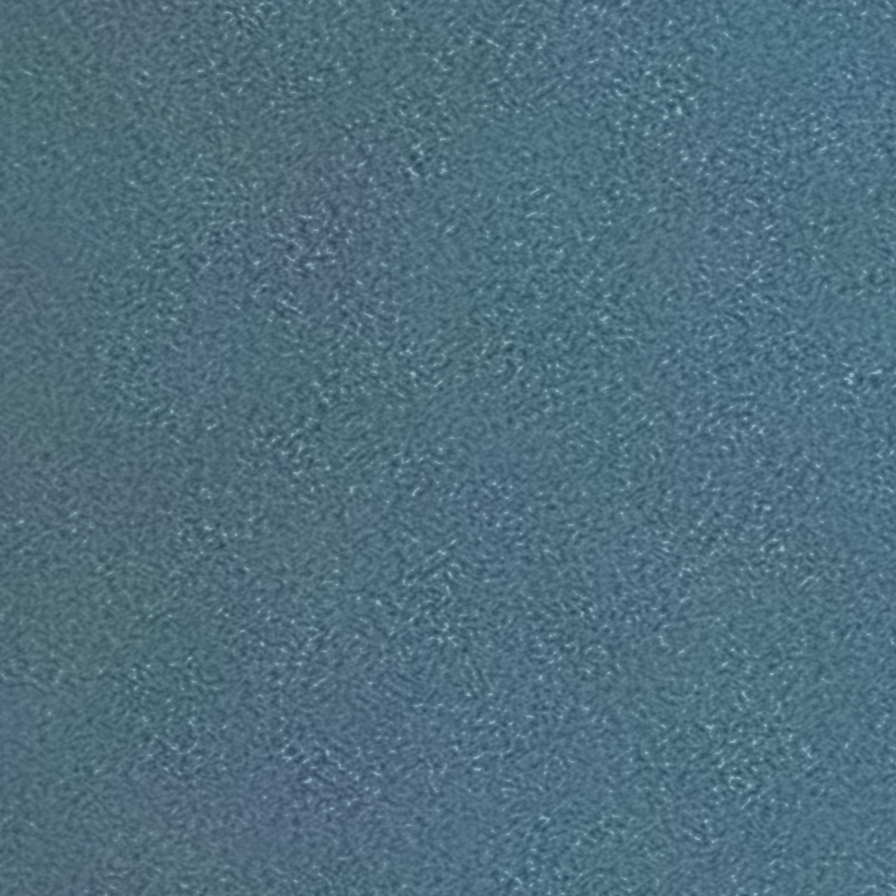
A three.js fragment shader for this texture:

```glsl
// Slate blue, finely pebbled surface with short light and dark flecks and faint colour blotches.
varying vec2 vUv;

float hash(vec2 p) {
  return fract(sin(dot(p, vec2(127.1, 311.7))) * 43758.5453);
}

vec2 randomDirection(vec2 cell) {
  float angle = 6.2832 * hash(cell);
  return vec2(cos(angle), sin(angle));
}

// Gradient noise, roughly -0.7 to 0.7
float gradientNoise(vec2 p) {
  vec2 cell = floor(p);
  vec2 f = fract(p);
  vec2 blend = f * f * f * (f * (f * 6.0 - 15.0) + 10.0);
  float a = dot(randomDirection(cell), f);
  float b = dot(randomDirection(cell + vec2(1.0, 0.0)), f - vec2(1.0, 0.0));
  float c = dot(randomDirection(cell + vec2(0.0, 1.0)), f - vec2(0.0, 1.0));
  float d = dot(randomDirection(cell + 1.0), f - 1.0);
  return mix(mix(a, b, blend.x), mix(c, d, blend.x), blend.y);
}

// Flecks stretched along a given direction
float flecks(vec2 p, float angle, vec2 density) {
  float c = cos(angle);
  float s = sin(angle);
  return gradientNoise(mat2(c, -s, s, c) * p * density.x * vec2(1.0, density.y / density.x) + 17.0 * angle);
}

// Soft large patches
float patches(vec2 p) {
  return gradientNoise(p) + 0.5 * gradientNoise(p * 2.1 + 9.3);
}

void main() {
  // Grain: two crossing fleck directions plus finer grit
  float rising = flecks(vUv, 0.6, vec2(95.0, 155.0));
  float falling = flecks(vUv, -0.55, vec2(100.0, 160.0));
  float grit = flecks(vUv, 0.2, vec2(190.0, 225.0));
  float lean = smoothstep(-0.3, 0.3, gradientNoise(vUv * 24.0 + 3.7));
  float grain = mix(rising, falling, lean) * 0.85 + (rising + falling) * 0.2 + grit * 0.5;

  // Busy and calm areas; the left edge is calmer
  float busy = 1.0 + 0.45 * patches(vUv * 9.0 + 41.0) + 0.3 * gradientNoise(vUv * 30.0);
  busy *= mix(0.75, 1.05, smoothstep(0.0, 0.3, vUv.x));

  // Base colour: greyer on the left, bluer on the right
  vec3 color = mix(vec3(0.312, 0.418, 0.472), vec3(0.315, 0.446, 0.520), smoothstep(0.0, 1.0, vUv.x));
  color += vec3(0.014, -0.016, 0.012) * patches(vUv * 4.0 + 5.0);
  color += vec3(-0.008, 0.004, 0.022) * patches(vUv * 3.0 + 23.0);
  color += 0.014 * patches(vUv * 7.0 + 61.0);

  // Light and dark flecks, with a few brighter glints
  color += vec3(0.150, 0.152, 0.150) * grain * busy;
  color += vec3(0.10, 0.11, 0.10) * smoothstep(0.38, 0.75, grain * busy);

  gl_FragColor = vec4(color, 1.0);
}
```
